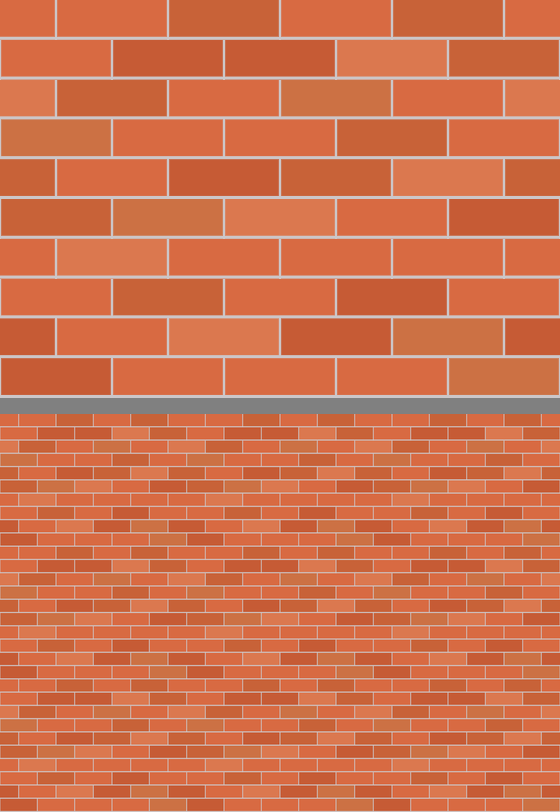
Top: one tile. Bottom: repeated 3 by 3.
Write a Shadertoy shader that draws this texture.

```glsl
// Running-bond brick wall: 5 bricks across, 10 courses down, pale mortar joints.
// Each brick gets a unique rank from a wrapping permutation polynomial, and the
// rank picks one of five flat clay tones in fixed proportions.

const vec2 BRICKS = vec2(5.0, 10.0);
const vec2 JOINT = vec2(0.0060, 0.0077);   // joint widths, in canvas heights

const vec3 MORTAR = vec3(0.80, 0.78, 0.79);
const vec3 ORANGE = vec3(0.847, 0.416, 0.259);
const vec3 BROWN  = vec3(0.784, 0.384, 0.220);
const vec3 RED    = vec3(0.776, 0.357, 0.208);
const vec3 LIGHT  = vec3(0.859, 0.471, 0.310);
const vec3 TAN    = vec3(0.800, 0.443, 0.267);

// Shuffles the brick index; every rank from 0 to count - 1 occurs once.
float brickRank(float column, float course, vec2 bricks) {
    float index = column + course * bricks.x;
    return mod(13.0 * index + 10.0 * index * index, bricks.x * bricks.y);
}

// Splits the ranks into tones by their share of the wall.
vec3 clayTone(float rank) {
    if (rank < 21.5) return ORANGE;
    if (rank < 30.5) return BROWN;
    if (rank < 38.5) return RED;
    if (rank < 44.5) return LIGHT;
    return TAN;
}

// Distance to the nearest whole number.
float toWhole(float x) {
    return abs(fract(x + 0.5) - 0.5);
}

// Antialiased coverage of a line of the given width.
float lineMask(float distance, float width, float pixel) {
    return clamp((0.5 * width - distance) / pixel + 0.5, 0.0, 1.0);
}

void mainImage(out vec4 fragColor, in vec2 fragCoord) {
    vec2 uv = fragCoord / iResolution.xy;
    float aspect = iResolution.x / iResolution.y;
    float pixel = 1.0 / iResolution.y;

    // Courses count from the top; even ones shift by half a brick.
    vec2 wall = uv * BRICKS;
    float course = BRICKS.y - 1.0 - floor(wall.y);
    wall.x -= 0.5 * (1.0 - mod(course, 2.0));
    float column = mod(floor(wall.x), BRICKS.x);
    vec3 color = clayTone(brickRank(column, course, BRICKS));

    // Upright joints centre on brick ends; bed joints fill each course's foot.
    vec2 cell = vec2(aspect, 1.0) / BRICKS;
    float bedCentre = 0.5 * JOINT.y / cell.y;
    float upright = lineMask(toWhole(wall.x) * cell.x, JOINT.x, pixel);
    float bed = lineMask(toWhole(wall.y - bedCentre) * cell.y, JOINT.y, pixel);

    color = mix(color, MORTAR, max(upright, bed));
    fragColor = vec4(color, 1.0);
}
```
